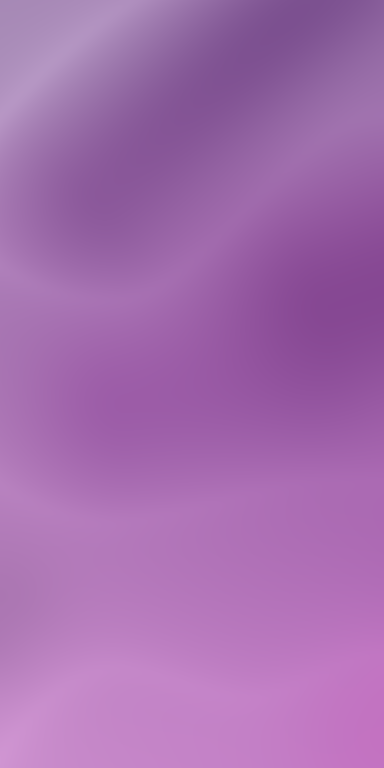
Give the GLSL for this background, as a WebGL 1 fragment shader.

```glsl
precision highp float;
// Soft violet folds: a lilac to orchid gradient with dark, blurred pools
// laid in it, then thin glowing creases that run along smooth curves.
// Space is x in 0..1 and y in 0..2, from the lower left corner.

uniform vec2 u_resolution;

#define LILAC      vec3(0.645, 0.530, 0.705)
#define MAUVE      vec3(0.645, 0.455, 0.690)
#define ROSE       vec3(0.690, 0.475, 0.720)
#define ORCHID     vec3(0.785, 0.550, 0.795)
#define INDIGO     vec3(0.475, 0.305, 0.555)
#define VIOLET     vec3(0.545, 0.345, 0.605)
#define PLUM       vec3(0.525, 0.280, 0.575)
#define AMETHYST   vec3(0.610, 0.360, 0.655)
#define RIGHT_TINT vec3(0.025, 0.070, 0.025)
#define GLOW_TINT  vec3(0.90, 1.00, 0.85)
#define GLOW_WIDTH 0.075
#define GLOW_ROUND 0.018

// Gaussian falloff around the segment from a to b.
float pool(vec2 p, vec2 a, vec2 b, float radius) {
  vec2 axis = b - a;
  float along = clamp(dot(p - a, axis) / dot(axis, axis), 0.0, 1.0);
  vec2 away = (p - a - along * axis) / radius;
  return exp(-dot(away, away));
}

// Height of a fold: a level, a smooth rise between two x positions,
// and a parabolic bend (amount, end) on the left.
float foldHeight(float x, float level, vec3 rise, vec2 bend) {
  float left = max(bend.y - x, 0.0);
  return level + rise.x * smoothstep(rise.y, rise.z, x) + bend.x * left * left;
}

// Glow by the approximate distance to a fold, with a rounded peak.
float crease(vec2 p, float level, vec3 rise, vec2 bend) {
  float h = foldHeight(p.x, level, rise, bend);
  float slope = (foldHeight(p.x + 0.01, level, rise, bend) - h) / 0.01;
  float d = (p.y - h) * inversesqrt(1.0 + slope * slope);
  return exp(-sqrt(d * d + GLOW_ROUND * GLOW_ROUND) / GLOW_WIDTH);
}

// Vertical gradient, more saturated towards the right.
vec3 backdrop(vec2 p) {
  vec3 c = mix(ORCHID, ROSE, smoothstep(-0.1, 0.75, p.y));
  c = mix(c, MAUVE, smoothstep(0.65, 1.3, p.y));
  c = mix(c, LILAC, smoothstep(1.3, 1.9, p.y));
  return c - RIGHT_TINT * p.x;
}

void main() {
  vec2 p = gl_FragCoord.xy / u_resolution * vec2(1.0, 2.0);
  vec3 color = backdrop(p);

  // Dark lobe slanting up to the top edge
  vec3 lobe = mix(VIOLET, INDIGO, smoothstep(1.4, 2.05, p.y));
  color = mix(color, lobe, pool(p, vec2(0.27, 1.48), vec2(0.87, 2.06), 0.215));

  // Middle band and its deep pool on the right
  color = mix(color, AMETHYST, pool(p, vec2(0.32, 0.95), vec2(0.75, 1.03), 0.23));
  color = mix(color, PLUM, pool(p, vec2(0.86, 1.20), vec2(1.05, 1.26), 0.27));

  // Faint shades low on the left and right edges
  color = mix(color, ROSE * 0.95, 0.8 * pool(p, vec2(-0.05, 0.38), vec2(0.0, 0.44), 0.17));
  color = mix(color, ORCHID - vec3(0.02, 0.11, 0.04),
              0.8 * pool(p, vec2(1.0, 0.08), vec2(1.05, 0.14), 0.22));

  // Creases from top to bottom, brighter on the left
  vec2 dipped = p + vec2(0.0, 0.075 * smoothstep(0.30, 0.65, p.x));
  float glow = 0.085 * crease(p, 2.14, vec3(0.0, 0.0, 1.0), vec2(-0.70, 0.80));
  glow += 0.050 * crease(p, 1.22, vec3(0.48, 0.30, 1.0), vec2(1.10, 0.28));
  glow += 0.038 * crease(p, 0.64, vec3(0.11, 0.25, 0.90), vec2(1.0, 0.31));
  glow += 0.036 * crease(dipped, 0.26, vec3(0.11, 0.65, 1.0), vec2(-2.40, 0.31));
  color += GLOW_TINT * glow * mix(1.35, 0.65, p.x);

  gl_FragColor = vec4(color, 1.0);
}
```
